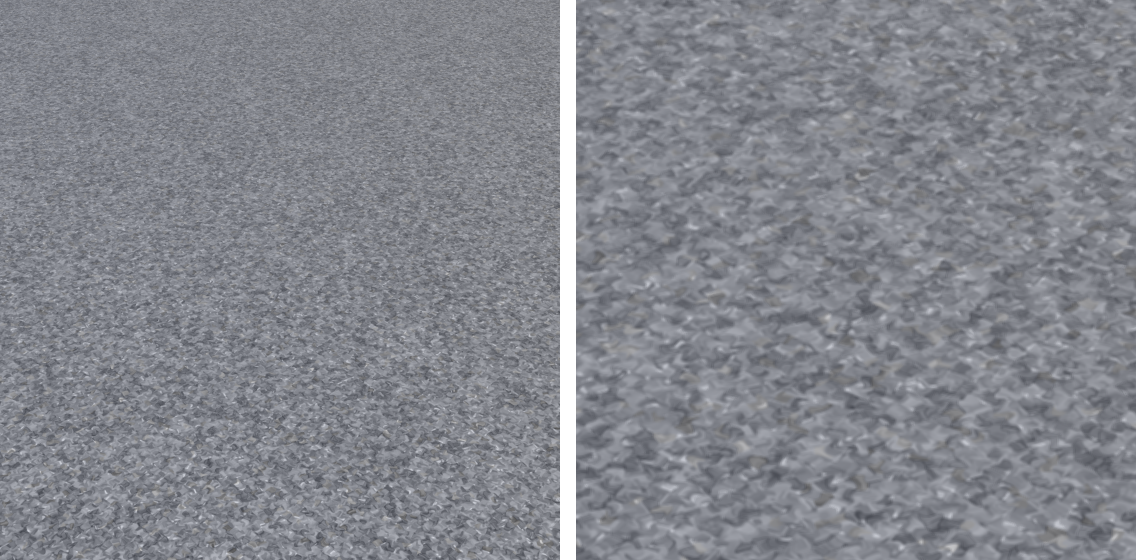
Left: the whole. Right: its middle third, enlarged.
Write a WebGL 2 fragment shader that draws this texture.

```glsl
#version 300 es
precision highp float;

uniform vec2 u_resolution;
out vec4 outColor;

// Surface colours
const vec3 BASE_COLOR = vec3(0.509, 0.520, 0.552);
const vec3 WARM_TINT = vec3(0.020, 0.006, -0.026);

// Perspective of the ground plane
const float HORIZON = 1.6;
const float DEPTH_STRETCH = 2.08;

// Grain sizes, in cells per ground unit
const float STONE_FREQ = 150.0;
const float GRIT_FREQ = 290.0;
const float CHIP_FREQ = 75.0;

// Contrast of each part
const float STONE_CONTRAST = 0.19;
const float GRIT_CONTRAST = 0.20;
const float CREVICE_DEPTH = 0.10;
const float FLECK_GAIN = 0.13;
const float CHIP_GAIN = 0.07;
const float MOTTLE_GAIN = 0.006;
const float FAR_CONTRAST = 0.65;

// Blending between neighbouring grains, higher is crisper
const float GRAIN_CRISPNESS = 9.0;

// Softening footprint, in canvas units
const vec2 FOOTPRINT = vec2(0.0020, 0.0021);
const int SAMPLES_X = 2;
const int SAMPLES_Y = 3;

vec3 hash3(vec2 p) {
    vec3 q = fract(p.xyx * vec3(0.1031, 0.1030, 0.0973));
    q += dot(q, q.yxz + 33.33);
    return fract((q.xxy + q.yzz) * q.zyx);
}

struct Grain {
    float dist;    // distance to the grain centre
    float gap;     // distance margin to the neighbouring grain
    float id;      // random value of the grain
    float blend;   // random values blended over nearby grains
};

// Cellular noise with crisp and blended values
Grain cellular(vec2 p) {
    vec2 cell = floor(p);
    float second = 8.0;
    float sum = 0.0;
    float total = 0.0;
    Grain g = Grain(8.0, 0.0, 0.0, 0.0);
    for (int j = -1; j <= 1; j++) {
        for (int i = -1; i <= 1; i++) {
            vec2 c = cell + vec2(i, j);
            vec3 h = hash3(c);
            vec2 d = p - c - h.xy;
            float dist = length(d);
            float weight = exp(-GRAIN_CRISPNESS * dist * dist);
            sum += weight * h.z;
            total += weight;
            if (dist < g.dist) {
                second = g.dist;
                g.dist = dist;
                g.id = h.z;
            } else {
                second = min(second, dist);
            }
        }
    }
    g.gap = second - g.dist;
    g.blend = sum / total;
    return g;
}

// Broad uneven patches from warped, layered sines
float mottle(vec2 p) {
    float sum = 0.0;
    float gain = 1.0;
    mat2 turn = mat2(0.8, 0.6, -0.6, 0.8);
    p *= 9.0;
    for (int i = 0; i < 4; i++) {
        p = turn * p * 1.7 + 1.3 * sin(p.yx * 0.8 + float(i));
        sum += gain * sin(p.x) * sin(p.y);
        gain *= 0.8;
    }
    return sum;
}

vec2 toGround(vec2 uv) {
    float depth = 1.0 / (HORIZON - uv.y);
    return vec2((uv.x - 0.5) * depth + 3.0, DEPTH_STRETCH * depth);
}

vec3 asphalt(vec2 ground) {
    // Slight warp roughens the grain outlines
    vec2 rough = ground + 0.0016 * sin(ground.yx * 410.0 + 2.0 * sin(ground * 230.0));
    Grain stone = cellular(rough * STONE_FREQ);
    Grain grit = cellular(rough * GRIT_FREQ + 17.3);
    Grain chip = cellular(rough * CHIP_FREQ + 41.7);

    // Soft stones and fine grit
    float tone = (stone.blend - 0.5) * STONE_CONTRAST;
    tone += (grit.blend - 0.5) * GRIT_CONTRAST;

    // Thin crevices, deepest beside dark stones
    float crevice = 1.0 - smoothstep(0.0, 0.22, stone.gap);
    tone -= CREVICE_DEPTH * crevice * (1.0 - smoothstep(0.2, 0.6, stone.blend));

    // Sparse bright flecks and rare pale chips
    tone += FLECK_GAIN * step(0.965, grit.id) * (1.0 - smoothstep(0.3, 0.6, grit.dist));
    tone += CHIP_GAIN * step(0.975, chip.id) * (1.0 - smoothstep(0.2, 0.45, chip.dist));

    // A few stones lean brown
    float warm = 0.8 * step(0.92, fract(stone.id * 57.0));
    return vec3(tone) + WARM_TINT * warm;
}

void main() {
    vec2 uv = gl_FragCoord.xy / u_resolution;
    vec2 count = vec2(SAMPLES_X, SAMPLES_Y);
    vec3 grain = vec3(0.0);
    for (int j = 0; j < SAMPLES_Y; j++) {
        for (int i = 0; i < SAMPLES_X; i++) {
            vec2 shift = (vec2(i, j) + 0.5) / count - 0.5;
            grain += asphalt(toGround(uv + shift * FOOTPRINT));
        }
    }
    grain /= count.x * count.y;

    // Contrast fades with distance, and the far right turns slightly warmer
    vec3 color = BASE_COLOR + grain * mix(1.0, FAR_CONTRAST, uv.y);
    color += MOTTLE_GAIN * mottle(toGround(uv));
    color += 0.25 * WARM_TINT * smoothstep(0.5, 1.6, uv.x + uv.y * 0.6);
    outColor = vec4(clamp(color, 0.0, 1.0), 1.0);
}
```
